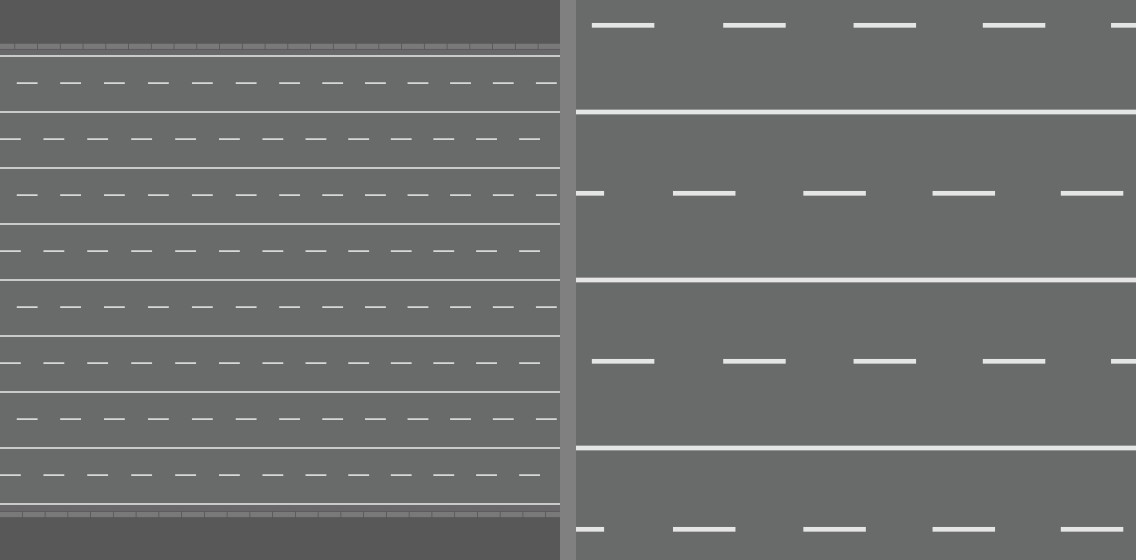
Left, the full canvas; right, a detail of the centre.
Reproduce this pattern procedurally as a Shadertoy shader.

```glsl
// Top view of a multi-lane road with solid and dashed lane lines between kerbs.

const vec3 VERGE  = vec3(0.345);
const vec3 GUTTER = vec3(0.415, 0.405, 0.415);
const vec3 ROAD   = vec3(0.408, 0.418, 0.412);
const vec3 KERB   = vec3(0.475);
const vec3 JOINT  = vec3(0.325);
const vec3 PAINT  = vec3(0.895, 0.900, 0.895);

const float LANE = 0.1;            // spacing of the solid lines
const float LINE_HALF = 0.0014;
const float DASH_PITCH = 0.07726;
const float DASH_LENGTH = 0.0372;
const int DASHES = 13;

// Antialiased coverage of the interval [lo, hi] at x.
float span(float x, float lo, float hi, float px) {
    return clamp((min(x + 0.5 * px, hi) - max(x - 0.5 * px, lo)) / px, 0.0, 1.0);
}

float stripe(float x, float center, float halfWidth, float px) {
    return span(x, center - halfWidth, center + halfWidth, px);
}

// Signed offset to the nearest multiple of pitch.
float nearest(float x, float pitch) {
    return x - pitch * floor(x / pitch + 0.5);
}

// One row of dashes, spaced slightly wider on the left than on the right.
float dashRow(float x, float start, float px) {
    float cover = 0.0;
    for (int i = 0; i < DASHES; i++) {
        float k = float(i);
        float drift = sin(3.14159 * k / float(DASHES - 1));
        float left = start + k * DASH_PITCH + 0.0051 * drift * drift;
        cover = max(cover, span(x, left, left + DASH_LENGTH, px));
    }
    return cover;
}

// Kerb stones over a base colour; edge is the distance from the canvas border.
vec3 kerb(vec3 base, float x, float edge, float outer, float firstJoint, float px) {
    float inner = outer + 0.0104;
    float stones = span(edge, outer, inner, px);
    float joints = stripe(nearest(x - firstJoint, 0.04063), 0.0, 0.0007, px);
    vec3 color = mix(base, mix(KERB, JOINT, joints), stones);
    float rims = stripe(edge, outer, 0.0004, px) + stripe(edge, inner, 0.0006, px);
    return mix(color, JOINT, min(rims, 1.0));
}

void mainImage(out vec4 fragColor, in vec2 fragCoord) {
    vec2 uv = fragCoord / iResolution.xy;
    vec2 px = 1.0 / iResolution.xy;
    float depth = 1.0 - uv.y;      // distance down from the top

    // Ground bands
    vec3 color = mix(VERGE, GUTTER, span(uv.y, 0.082, 0.917, px.y));
    color = mix(color, ROAD, span(uv.y, LANE, 1.0 - LANE, px.y));

    // Kerbs
    color = kerb(color, uv.x, depth, 0.0776, 0.0264, px.y);
    color = kerb(color, uv.x, uv.y, 0.0762, 0.0399, px.y);

    // Solid lines
    float onRoad = step(0.5 * LANE, depth) * step(depth, 1.0 - 0.5 * LANE);
    float solid = onRoad * stripe(nearest(depth, LANE), 0.0, LINE_HALF, px.y);

    // Dashed lines, shifted left in every second lane
    float row = floor(depth / LANE) - 1.0;
    float inLane = step(0.0, row) * step(row, 7.0);
    float start = 0.0299 * (1.0 - mod(row, 2.0));
    float dashed = inLane * dashRow(uv.x, start, px.x)
                 * stripe(depth - (row + 1.0) * LANE, 0.0484, LINE_HALF, px.y);

    color = mix(color, PAINT, max(solid, dashed));
    fragColor = vec4(color, 1.0);
}
```
